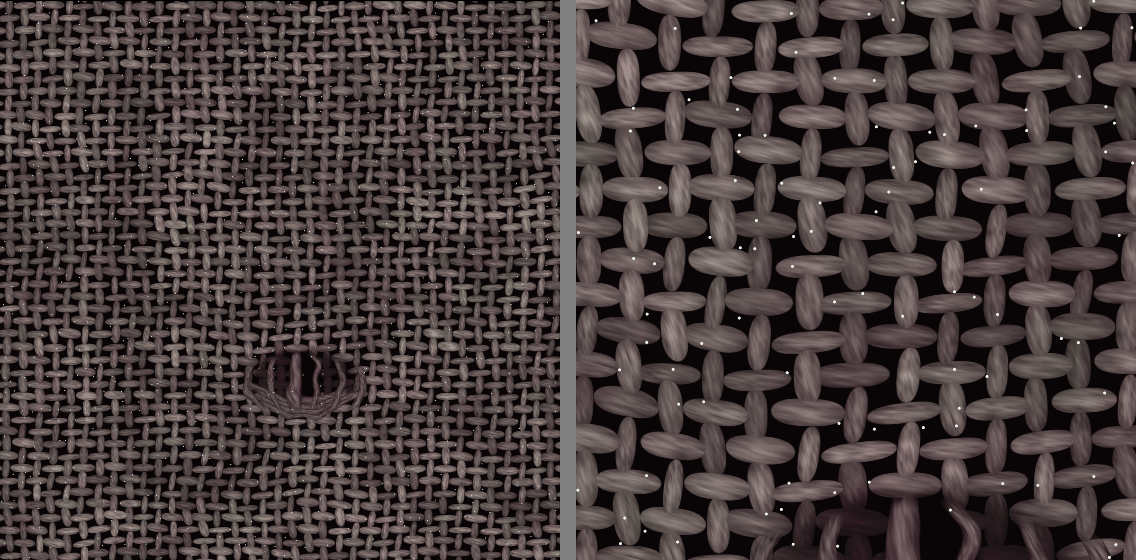
Left: the whole. Right: its middle third, enlarged.
Reproduce this texture procedurally as a Shadertoy shader.

```glsl
const vec2 THREADS = vec2(37.0, 46.0);
const vec2 SNAG_CENTRE = vec2(0.54, 0.323);
const vec3 GAP_COLOUR = vec3(0.035, 0.016, 0.018);
const vec3 YARN_COLOUR = vec3(0.57, 0.53, 0.50);
const vec3 PLUM_SHIFT = vec3(0.0, -0.035, -0.012);

float hash(vec2 p) {
    p = fract(p * vec2(0.1031, 0.1137));
    p += dot(p, p.yx + 33.33);
    return fract((p.x + p.y) * p.x * 17.31);
}

float noise(vec2 p) {
    vec2 i = floor(p), f = fract(p);
    f = f * f * (3.0 - 2.0 * f);
    return mix(mix(hash(i), hash(i + vec2(1, 0)), f.x),
               mix(hash(i + vec2(0, 1)), hash(i + vec2(1, 1)), f.x), f.y);
}

// Fine fibres twisted along a yarn; both inputs are in yarn widths.
float fibres(float along, float across, float seed) {
    vec2 p = vec2(along * 0.8, across * 3.2 + along * 0.7) + seed * 71.0;
    return 0.62 * noise(p) + 0.38 * noise(p * vec2(1.7, 2.3) + 9.0);
}

// Brightness of one visible float: x runs along the yarn.
float yarnFloat(vec2 q, vec2 halfSize, float seed, float blur) {
    vec2 n = q / halfSize;
    float r = pow(abs(n.x), 2.8) + n.y * n.y;
    float edge = blur / halfSize.y;
    float cover = 1.0 - smoothstep(1.0 - edge, 1.0 + edge, r);
    float grain = fibres(q.x / halfSize.y, n.y, seed);
    float roundness = 1.0 - 0.42 * n.y * n.y - 0.3 * n.x * n.x;
    return cover * roundness * mix(0.5, 1.12, grain);
}

// Plain weave: warp and weft floats alternate like a chessboard.
float weave(vec2 p, float blur) {
    float tone = 0.0;
    for (int j = -1; j <= 1; j++)
    for (int i = -1; i <= 1; i++) {
        vec2 cell = floor(p) + vec2(i, j);
        float seed = hash(cell + 17.0);
        float vary = hash(cell + 83.0);
        vec2 q = p - cell - 0.5;
        q -= 0.16 * (vec2(seed, vary) - 0.5);
        bool isWarp = mod(cell.x + cell.y, 2.0) > 0.5;
        if (isWarp) q = q.yx;
        q.y += q.x * (vary - 0.5) * 0.22;
        float thread = isWarp ? hash(vec2(cell.x, 5.0)) : hash(vec2(9.0, cell.y));
        float width = (isWarp ? 0.27 : 0.33) * mix(0.8, 1.18, vary);
        float level = 0.75 + 0.32 * seed + 0.2 * thread;
        tone = max(tone, level * yarnFloat(q, vec2(0.76, width), seed, blur));
    }
    return tone;
}

// Lays a curved strand over the tone below it.
float layStrand(float base, float across, float along, float width,
                float visible, float seed, float px) {
    float n = across / width;
    float cover = (1.0 - smoothstep(width - px, width + px, abs(across))) * visible;
    float grain = fibres(along / width, n, seed);
    return mix(base, (1.0 - 0.6 * min(n * n, 1.0)) * mix(0.3, 1.0, grain), cover);
}

// Torn opening with bowed strands gathered into a rim below.
float snag(float tone, vec2 q, float px) {
    float bowl = length(q / vec2(0.105, 0.058));
    tone *= mix(0.3, 1.0, smoothstep(0.7, 1.1, bowl));
    float hole = length((q - vec2(0.005, 0.005)) / vec2(0.03, 0.045));
    tone *= smoothstep(0.8, 1.1, hole);
    float wobble = 0.012 * (noise(q * 38.0 + 40.0) - 0.5);
    for (int k = 0; k < 4; k++) {
        float seed = hash(vec2(k, 61.0));
        float rimY = -0.066 + 0.009 * float(k) + (4.2 - 0.5 * seed) * q.x * q.x;
        float shown = 1.0 - smoothstep(0.065, 0.1, abs(q.x + 0.03 * (seed - 0.5)));
        tone = layStrand(tone, q.y - rimY + wobble, q.x, 0.0055, shown * 0.9, seed, px);
    }
    for (int k = 0; k < 6; k++) {
        float seed = hash(vec2(k, 29.0));
        float reach = mix(-0.1, 0.11, float(k) / 5.0);
        float h = (q.y + 0.005) / 0.072;
        float bow = reach * sqrt(max(1.0 - h * h, 0.0));
        float top = 0.055 - 0.25 * abs(reach);
        float shown = smoothstep(-0.06, -0.045, q.y) * (1.0 - smoothstep(top - 0.012, top, q.y));
        float width = k == 2 ? 0.011 : 0.0055 + 0.002 * seed;
        tone = layStrand(tone, q.x - bow + wobble, q.y, width, shown, seed, px);
    }
    return tone;
}

// Tiny pale flecks scattered one per chosen grid cell.
float flecks(vec2 uv, float count, float px) {
    vec2 cell = floor(uv * count);
    vec2 spot = 0.15 + 0.7 * vec2(hash(cell + 3.0), hash(cell + 151.0));
    float d = length(fract(uv * count) - spot) / count;
    float dotCover = 1.0 - smoothstep(0.0009 - 0.5 * px, 0.0009 + 0.5 * px, d);
    return dotCover * step(0.8, hash(cell + 211.0));
}

void mainImage(out vec4 fragColor, in vec2 fragCoord) {
    vec2 uv = fragCoord / iResolution.xy;
    float px = 1.0 / iResolution.y;
    vec2 drift = vec2(noise(uv * 9.0), noise(uv * 9.0 + 50.0)) - 0.5;
    float tone = weave(uv * THREADS + 0.5 * drift, THREADS.y * px);
    tone *= 0.82 + 0.3 * noise(uv * 13.0 + 7.0);
    vec2 q = uv - SNAG_CENTRE;
    tone = snag(tone, q, px);

    // Yarn colour, with uneven plum staining strongest at the snag
    float plum = noise(uv * vec2(24.0, 30.0) + 20.0);
    plum += 0.8 * exp(-dot(q, q) * 160.0);
    vec3 colour = mix(GAP_COLOUR, YARN_COLOUR, clamp(tone, 0.0, 1.1));
    colour += PLUM_SHIFT * plum * smoothstep(0.05, 0.3, tone);
    colour *= 1.0 - smoothstep(0.997, 0.999, uv.y);
    colour = mix(colour, vec3(0.92, 0.94, 0.9), flecks(uv, 62.0, px));
    fragColor = vec4(clamp(colour, 0.0, 1.0), 1.0);
}
```
